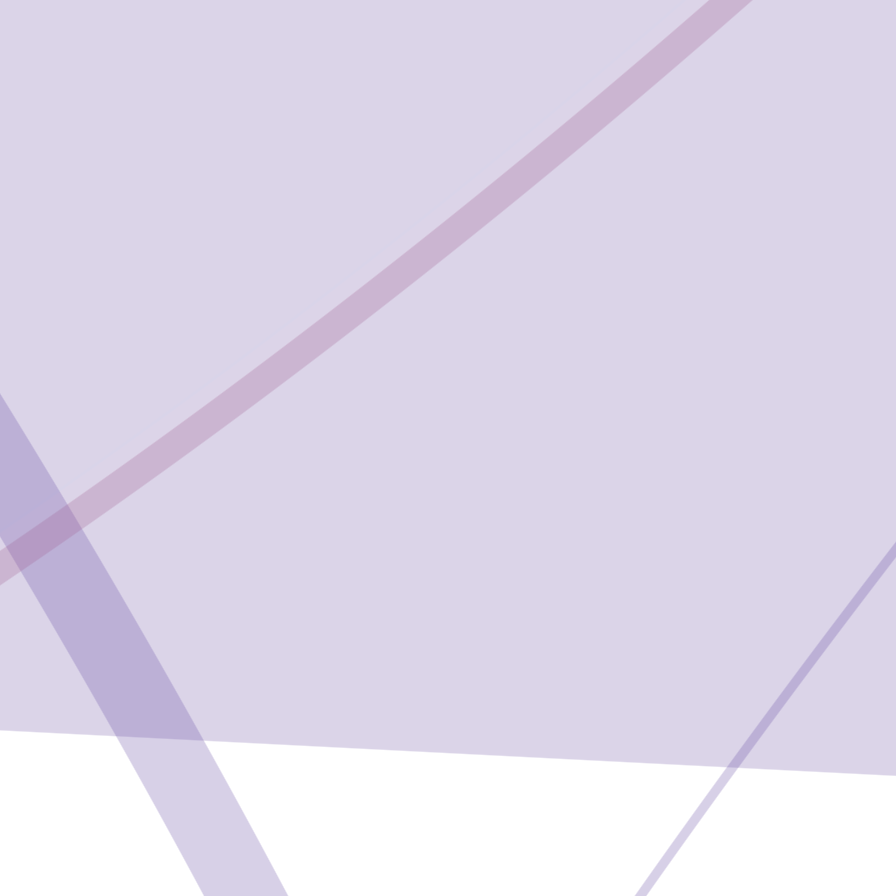
Write a WebGL 1 fragment shader that draws this background.

```glsl
precision highp float;

uniform vec2 u_resolution;

const vec3 PAPER = vec3(1.0);
const vec3 LILAC = vec3(0.857, 0.831, 0.910);
const vec3 VIOLET = vec3(0.38, 0.27, 0.63);
const vec3 ROSE = vec3(0.62, 0.35, 0.55);
const vec3 PALE_ROSE = vec3(0.875, 0.835, 0.910);
const vec3 PALE_BLUE = vec3(0.840, 0.830, 0.920);

// Signed distance to v = k.x + k.y * u + k.z * u * u, positive above it
float curveDistance(float u, float v, vec3 k) {
  float slope = k.y + 2.0 * k.z * u;
  return (v - k.x - u * (k.y + k.z * u)) / sqrt(1.0 + slope * slope);
}

// Smooth coverage of the side where the distance is negative
float coverage(float distance, float pixel) {
  return clamp(0.5 - distance / (1.4 * pixel), 0.0, 1.0);
}

float stripe(float distance, float halfWidth, float pixel) {
  return coverage(abs(distance) - halfWidth, pixel);
}

vec3 tint(vec3 under, vec3 ink, float opacity) {
  return mix(under, ink, opacity);
}

void main() {
  vec2 p = gl_FragCoord.xy / u_resolution;
  float pixel = 1.0 / min(u_resolution.x, u_resolution.y);

  // Lilac field above a gently sloping edge
  float field = coverage(-curveDistance(p.x, p.y, vec3(0.1849, -0.0508, 0.0)), pixel);
  vec3 color = mix(PAPER, LILAC, field);

  // Faint halo on the upper side of the rose arc
  float arc = curveDistance(p.x, p.y, vec3(0.3659, 0.679, 0.1205));
  color = tint(color, PALE_ROSE, 0.4 * stripe(arc - 0.024, 0.009, pixel));
  color = tint(color, PALE_BLUE, 0.4 * stripe(arc - 0.034, 0.0015, pixel));

  // Translucent violet band and thin strand, curved along the vertical
  float band = curveDistance(p.y, p.x, vec3(0.2747, -0.533, -0.078));
  float strand = curveDistance(p.y, p.x, vec3(0.7148, 0.7045, 0.085));
  color = tint(color, VIOLET, 0.25 * stripe(band, 0.0415, pixel));
  color = tint(color, VIOLET, 0.25 * stripe(strand, 0.0053, pixel));

  // Translucent rose arc
  color = tint(color, ROSE, 0.25 * stripe(arc, 0.016, pixel));

  gl_FragColor = vec4(color, 1.0);
}
```
